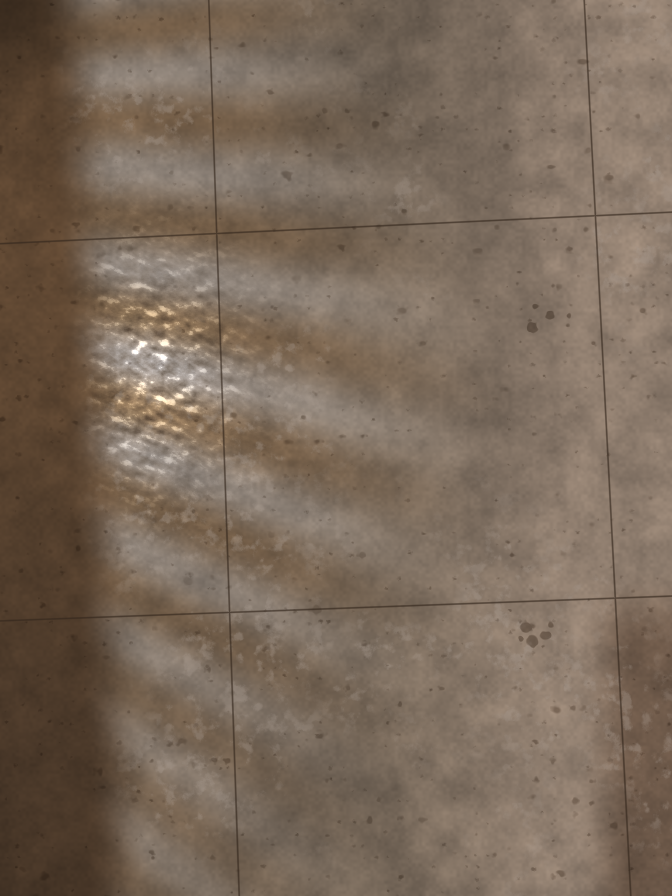
A Shadertoy shader for this texture:

```glsl
float hash(vec2 p) {
    return fract(sin(dot(p, vec2(127.1, 311.7))) * 43758.5453);
}

float noise(vec2 p) {
    vec2 i = floor(p), f = fract(p);
    f = f * f * (3.0 - 2.0 * f);
    return mix(mix(hash(i), hash(i + vec2(1, 0)), f.x),
               mix(hash(i + vec2(0, 1)), hash(i + vec2(1, 1)), f.x), f.y);
}

float fbm(vec2 p) {
    float sum = 0.0, amp = 0.5;
    for (int i = 0; i < 5; i++) {
        sum += amp * noise(p);
        p = mat2(1.6, 1.2, -1.2, 1.6) * p + 7.3;
        amp *= 0.5;
    }
    return sum;
}

// Soft round falloff around a center
float blob(vec2 p, vec2 center, vec2 size) {
    vec2 q = (p - center) / size;
    return exp(-dot(q, q));
}

// Ragged dark pits, at most one per cell
float pits(vec2 p, float cells, float chance, float px) {
    vec2 q = p * cells, id = floor(q);
    vec2 center = 0.3 + 0.4 * vec2(hash(id + 3.1), hash(id + 8.7));
    float radius = mix(0.05, 0.18, pow(hash(id + 5.3), 2.0));
    float d = length((fract(q) - center) * vec2(1.0, 1.2));
    d += 0.2 * (noise(q * 7.0) - 0.5);
    float soft = 0.05 + px * cells;
    float mask = 1.0 - smoothstep(radius - soft, radius + soft, d);
    return mask * step(hash(id + 1.9), chance) * (0.4 + 0.6 * hash(id + 6.2));
}

void mainImage(out vec4 fragColor, in vec2 fragCoord) {
    float px = 1.0 / iResolution.y;
    vec2 p = fragCoord * px;

    // Tile grid in slight perspective, seams on the integers
    vec2 grid = vec2((p.x - 0.267 + 0.034 * p.y) / (0.437 - 0.018 * p.y),
                     (p.y - 0.307 - 0.037 * p.x) / (0.421 + 0.01 * p.x));
    vec2 seam = abs(grid - round(grid)) * 0.425;

    // Broad light: dark left strip, brighter right side
    float cloud = fbm(p * 7.0);
    float edge = 0.105 + 0.06 * (0.5 - p.y) + 0.02 * (cloud - 0.5);
    float lit = smoothstep(edge - 0.03, edge + 0.04, p.x);
    float right = smoothstep(0.38, 0.66, p.x);
    vec3 shade = mix(vec3(0.29, 0.22, 0.16), vec3(0.36, 0.27, 0.19), smoothstep(0.15, 0.6, p.y));
    vec3 col = mix(vec3(0.49, 0.43, 0.37), vec3(0.57, 0.50, 0.44), right);

    // Fan of cool and warm light bands, longest at mid height
    float fan = (0.87 - p.y) / (1.0 + 0.97 * (p.x - 0.13));
    float band = cos(fan * 60.4 - 0.4 + 0.8 * (cloud - 0.5));
    float reach = 1.0 - smoothstep(0.3, 0.6, p.x + 0.3 * abs(p.y - 0.55));
    float warmth = mix(0.5, 0.5 + 0.5 * band, 0.55 + 0.45 * smoothstep(0.1, 0.45, p.y));
    vec3 bandColor = mix(vec3(0.55, 0.51, 0.475), vec3(0.44, 0.35, 0.26), warmth);
    col = mix(col, bandColor, 0.85 * reach);
    col *= 1.0 + 0.06 * blob(p, vec2(0.43, 0.63), vec2(0.13, 0.12));

    // Soft shadows across the lit floor
    col *= 1.0 - 0.10 * blob(p, vec2(0.55, 0.53), vec2(0.045, 0.28));
    col *= 1.0 - 0.14 * blob(p, vec2(0.45, 0.93), vec2(0.13, 0.17));
    col *= 1.0 - 0.10 * blob(p, vec2(0.33, 0.15), vec2(0.14, 0.18));
    float corner = smoothstep(0.64, 0.71, p.x) * (1.0 - smoothstep(0.28, 0.37, p.y));
    col = mix(col, vec3(0.38, 0.30, 0.24), 0.8 * corner);
    col = mix(shade, col, lit);
    col *= 1.0 - 0.4 * blob(p, vec2(0, 1), vec2(0.08, 0.09));

    // Stone mottling, pale flecks and grain
    float mottle = fbm(p * 34.0 + 4.0);
    float grain = noise(p * 260.0) - 0.5;
    col *= 1.0 + 0.16 * (cloud - 0.48) + 0.32 * (mottle - 0.48) + 0.08 * grain;
    float flecks = smoothstep(0.5, 0.75, fbm(p * 90.0 + 20.0)) * smoothstep(0.4, 0.65, cloud);
    col = mix(col, vec3(0.67, 0.62, 0.58), 0.38 * flecks * lit);

    // Scattered pits from fine to coarse
    float pit = 0.0;
    for (int i = 0; i < 3; i++) {
        float k = float(i);
        pit = max(pit, pits(p + 0.37 * k, 80.0 / (1.0 + 0.7 * k), 0.14 - 0.03 * k, px));
    }
    // Two clusters of larger pits
    for (int i = 0; i < 10; i++) {
        float k = float(i);
        vec2 home = i < 5 ? vec2(0.611, 0.657) : vec2(0.602, 0.303);
        vec2 offset = vec2(hash(vec2(k, 2.0)), hash(vec2(k, 9.0))) - 0.5;
        float r = 0.002 + 0.0045 * hash(vec2(k, 5.0));
        float d = length(p - home - 0.05 * offset) + 0.004 * (noise(p * 220.0) - 0.5);
        pit = max(pit, 1.0 - smoothstep(r - px, r + px, d));
    }
    col = mix(col, col * vec3(0.66, 0.62, 0.58), 0.75 * pit);

    // Glossy reflection broken up by the embossed surface
    float gloss = blob(p, vec2(0.165, 0.585), vec2(0.08, 0.11)) * lit;
    vec2 s = mat2(0.95, 0.3, -0.3, 0.95) * p * vec2(75.0, 115.0);
    float relief = fbm(s) - fbm(s + vec2(0.35, -0.6));
    vec3 glow = mix(vec3(0.66, 0.74, 0.86), vec3(0.78, 0.68, 0.50), 0.5 + 0.5 * band);
    col += glow * gloss * (0.16 + 0.6 * relief);
    col += vec3(0.9, 0.88, 0.8) * gloss * 0.3 * smoothstep(0.1, 0.32, relief);
    col *= 1.0 + 0.2 * relief * lit * blob(p, vec2(0.2, 0.58), vec2(0.16, 0.22));

    // Thin dark seams
    float line = 1.0 - smoothstep(0.0, 0.0007 + px, min(seam.x, seam.y));
    col = mix(col, vec3(0.20, 0.15, 0.11), 0.65 * line);

    fragColor = vec4(clamp(col, 0.0, 1.0), 1.0);
}
```
